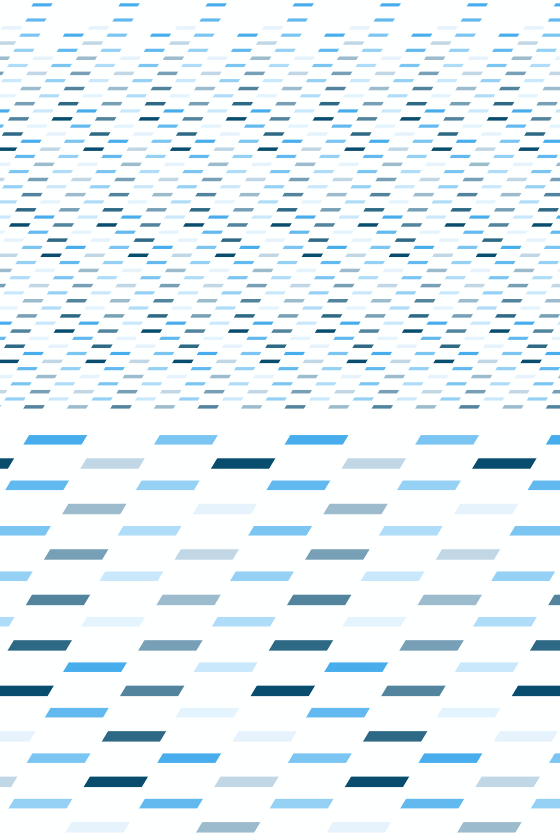
Top, the full canvas; bottom, a detail of the centre.
Reproduce this pattern procedurally as a Shadertoy shader.

```glsl
// Slanted dashes in staggered rows, two interleaved sets fading in seven steps: navy and sky blue.

const float ROWS = 27.18;     // rows of one set down the canvas
const float SPACING = 2.872;  // distance between dashes, in rows
const float DRIFT = 0.4;      // leftward shift from one row to the next

// Coverage of a leaning dash centred at the origin, y pointing down
float dashMask(vec2 p, vec2 halfSize, float pixel) {
    p.x += 0.6 * p.y;
    vec2 cover = clamp(0.5 + (halfSize - abs(p)) / pixel, 0.0, 1.0);
    return cover.x * cover.y;
}

// One set of rows; every second chain runs two rows behind its neighbour
vec3 drawDashes(vec3 base, vec2 p, vec2 halfSize, vec3 firstTone, vec3 lastTone, float pixel) {
    float row = round(p.y);
    p.x += DRIFT * row;
    float chain = round(p.x / SPACING);
    float age = row - 2.0 * mod(chain, 2.0);
    if (age < 0.0) return base;

    vec3 tone = mix(firstTone, lastTone, mod(age, 7.0) / 6.0);
    vec2 local = p - vec2(chain * SPACING, row);
    return mix(base, tone, dashMask(local, halfSize, pixel));
}

void mainImage(out vec4 fragColor, in vec2 fragCoord) {
    float pixel = ROWS / iResolution.y;
    vec2 p = vec2(fragCoord.x, iResolution.y - fragCoord.y) * pixel;

    vec3 color = vec3(0.995, 1.0, 1.0);

    // Sky blue set, fading out downward
    color = drawDashes(color, p - vec2(2.771, 0.32), vec2(0.64, 0.105),
                       vec3(0.28, 0.68, 0.93), vec3(0.89, 0.955, 0.995), pixel);

    // Navy set, deepening downward
    color = drawDashes(color, p - vec2(0.757, 1.841), vec2(0.64, 0.115),
                       vec3(0.90, 0.95, 0.99), vec3(0.03, 0.30, 0.43), pixel);

    fragColor = vec4(color, 1.0);
}
```
